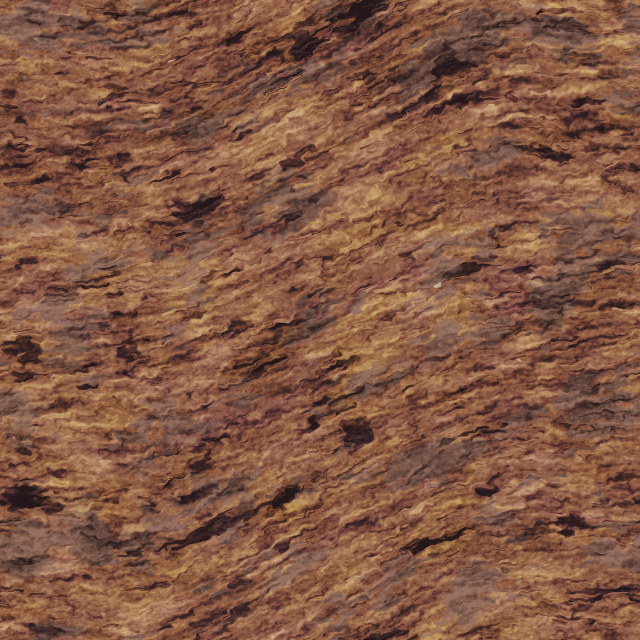
Give the GLSL for this texture, as a Shadertoy shader.

```glsl
// Weathered rust-brown rock with slanted, splintered strata and dark crevices.
// Gradient noise on a sheared, wrapping lattice gives streaks that tile;
// a lit height field, dashes, pits and stains are summed into one coloured tone.

const vec3 BLACK = vec3(0.14, 0.09, 0.10);
const vec3 SHADOW = vec3(0.235, 0.15, 0.15);
const vec3 UMBER = vec3(0.37, 0.215, 0.18);
const vec3 RUST = vec3(0.51, 0.31, 0.235);
const vec3 TAN = vec3(0.60, 0.40, 0.29);
const vec3 GOLD = vec3(0.69, 0.52, 0.36);
const vec3 PALE = vec3(0.81, 0.68, 0.49);
const vec3 SLATE = vec3(0.43, 0.315, 0.28);
const vec3 QUARTZ = vec3(0.80, 0.75, 0.67);

vec2 hash2(vec2 p) {
    vec3 q = fract(p.xyx * vec3(0.1031, 0.1030, 0.0973));
    q += dot(q, q.yzx + 33.33);
    return fract((q.xx + q.yz) * q.zy);
}

// Random slope of a lattice corner; stepping over the side edge shifts rows by the shear
vec2 cornerSlope(vec2 corner, vec2 cells, float shear, float seed) {
    float turns = floor((corner.x + 0.5) / cells.x);
    corner += turns * vec2(-cells.x, shear);
    corner.y = floor(mod(corner.y + 0.5, cells.y));
    return hash2(corner + seed * vec2(17.0, 31.0)) * 2.0 - 1.0;
}

// Tiling gradient noise of about unit deviation; streaks climb at shear / cells.y
float noise(vec2 uv, vec2 cells, float shear, float seed) {
    vec2 q = vec2(uv.x * cells.x, uv.y * cells.y - uv.x * shear);
    vec2 base = floor(q);
    vec2 f = q - base;
    vec2 s = f * f * f * (f * (f * 6.0 - 15.0) + 10.0);
    vec2 e = vec2(1.0, 0.0);
    float a = dot(cornerSlope(base, cells, shear, seed), f);
    float b = dot(cornerSlope(base + e.xy, cells, shear, seed), f - e.xy);
    float c = dot(cornerSlope(base + e.yx, cells, shear, seed), f - e.yx);
    float d = dot(cornerSlope(base + e.xx, cells, shear, seed), f - e.xx);
    return 5.3 * mix(mix(a, b, s.x), mix(c, d, s.x), s.y);
}

// Octaves of noise, scaled back to unit deviation
float fbm(vec2 uv, vec2 cells, float shear, int octaves, float seed) {
    float sum = 0.0, power = 0.0, weight = 1.0;
    for (int i = 0; i < octaves; i++) {
        sum += weight * noise(uv, cells, shear, seed + float(i));
        power += weight * weight;
        weight *= 0.7;
        cells *= 2.0;
        shear *= 2.0;
    }
    return sum * inversesqrt(power);
}

// Sways the layers gently and frays their ends
vec2 bend(vec2 uv) {
    float sway = 0.024 * noise(uv, vec2(2.0), 0.0, 1.0);
    float jag = 0.0022 * noise(uv, vec2(12.0, 15.0), 4.0, 2.0);
    float nick = 0.0012 * fbm(uv, vec2(50.0), 0.0, 2, 3.0);
    float fray = 0.005 * fbm(uv, vec2(34.0, 60.0), 0.0, 2, 6.0);
    return uv + vec2(fray, sway + jag + nick);
}

float ramp(float low, float high, float x) {
    return clamp((x - low) / (high - low), 0.0, 1.0);
}

vec3 rockColor(float tone) {
    vec3 c = mix(BLACK, SHADOW, ramp(-2.8, -1.6, tone));
    c = mix(c, UMBER, ramp(-1.6, -0.84, tone));
    c = mix(c, RUST, ramp(-0.84, -0.19, tone));
    c = mix(c, TAN, ramp(-0.19, 0.58, tone));
    c = mix(c, GOLD, ramp(0.58, 1.4, tone));
    return mix(c, PALE, ramp(1.4, 2.8, tone));
}

void mainImage(out vec4 fragColor, in vec2 fragCoord) {
    vec2 uv = fragCoord / iResolution.xy;
    vec2 rock = bend(uv);

    // Strata lit from above
    vec2 strata = vec2(8.0, 25.0);
    float height = fbm(rock, strata, 7.0, 4, 10.0);
    float above = fbm(rock + vec2(-0.002, 0.006), strata, 7.0, 4, 10.0);
    float relief = height - above;

    // Broad patches, straight fibres, chips and grain
    float patches = fbm(rock, vec2(4.0, 7.0), 2.0, 4, 20.0);
    float fibres = fbm(rock, vec2(15.0, 84.0), 25.0, 2, 30.0);
    float fibrous = smoothstep(-0.7, 1.0, noise(rock, vec2(4.0, 6.0), 2.0, 35.0));
    float chips = fbm(rock, vec2(36.0, 62.0), 18.0, 3, 45.0);
    float grain = fbm(uv, vec2(110.0, 140.0), 30.0, 2, 40.0);
    float tone = 0.34 + 0.36 * patches + 0.2 * height + 0.36 * relief;
    tone += mix(0.16, 0.5, fibrous) * fibres;
    tone += mix(0.38, 0.2, fibrous) * chips + 0.25 * grain;

    // Short dark dashes between splinters, longer broken seams
    float dash = fbm(rock, vec2(15.0, 50.0), 15.0, 3, 50.0) + 0.25 * chips;
    float seam = abs(noise(rock, vec2(5.0, 27.0), 7.0, 55.0) + 0.1 * chips);
    float broken = noise(rock, vec2(9.0, 14.0), 4.0, 60.0) + 0.3 * chips;
    tone -= 1.1 * smoothstep(1.25, 1.75, dash);
    tone -= 1.2 * (1.0 - smoothstep(0.06, 0.24, seam)) * smoothstep(0.5, 1.0, broken);

    // Deep crevices and rough pits
    float ragged = 0.16 * chips + 0.1 * grain;
    float crevice = fbm(rock, vec2(5.0, 21.0), 6.0, 4, 70.0) - 0.3 * patches + ragged;
    float pit = fbm(rock, vec2(12.0, 17.0), 5.0, 3, 80.0) - 0.35 * patches + ragged;
    tone -= 2.0 * smoothstep(1.55, 2.1, crevice);
    tone -= 1.8 * smoothstep(1.6, 2.2, pit);

    // Mottled slate stains, faint ochre tint and rare quartz flecks
    vec3 color = rockColor(tone);
    float stain = fbm(rock, vec2(6.0, 10.0), 3.0, 4, 90.0) + 0.4 * chips - 0.25 * fibres;
    float ochre = fbm(rock, vec2(8.0, 16.0), 4.0, 4, 100.0);
    color *= 1.0 + ochre * vec3(0.005, 0.01, -0.05);
    vec3 slate = SLATE * (1.0 + 0.27 * clamp(tone - 0.1, -2.0, 1.2));
    float stained = smoothstep(0.5, 1.3, stain) * smoothstep(-2.0, -0.8, tone);
    color = mix(color, slate, 0.85 * stained);
    float fleck = noise(rock, vec2(24.0, 38.0), 11.0, 110.0) + 0.1 * chips;
    color = mix(color, QUARTZ, 0.8 * smoothstep(2.8, 3.1, fleck));

    fragColor = vec4(color, 1.0);
}
```
